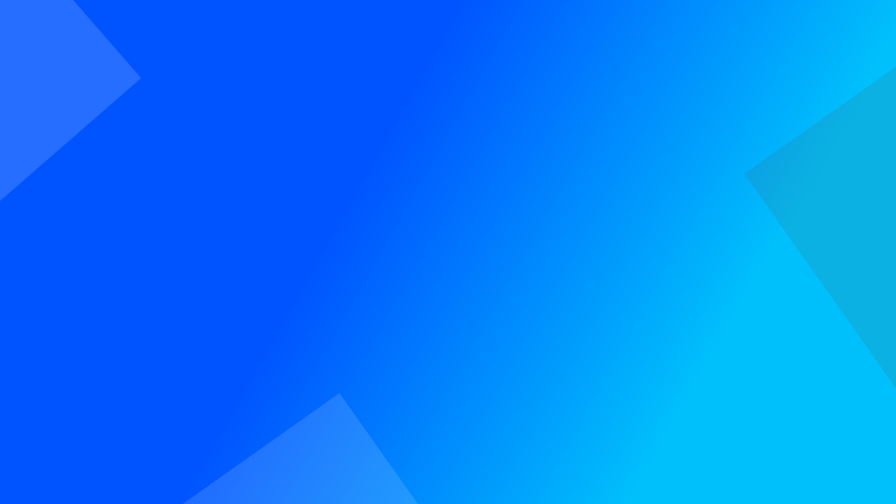
Reproduce this background procedurally as a Shadertoy shader.

```glsl
// A diagonal blue-to-cyan gradient with three translucent square corners that
// reach in from the canvas borders. Each corner is the distance field of a
// rotated quadrant, blended as a flat tint. Lengths are in canvas heights.

const vec3 DEEP_BLUE = vec3(0.0, 0.329, 1.0);
const vec3 CYAN = vec3(0.0, 0.753, 0.984);
const vec3 WHITE = vec3(1.0);
const vec3 GREY = vec3(0.32);

// Gradient runs from the top left towards the bottom right
const vec2 GRADIENT_SLOPE = vec2(1.0, 0.5625);
const float GRADIENT_START = 0.914;
const float GRADIENT_END = 1.817;

// Corner tips, and the angle in degrees of each corner's first side
const vec2 TOP_TIP = vec2(0.280, 0.845);
const vec2 BOTTOM_TIP = vec2(0.6736, 0.2199);
const vec2 RIGHT_TIP = vec2(1.4769, 0.6551);
const float TOP_ANGLE = 131.05;
const float BOTTOM_ANGLE = 215.25;
const float RIGHT_ANGLE = -54.75;

const float TOP_OPACITY = 0.15;
const float BOTTOM_OPACITY = 0.13;
const float RIGHT_OPACITY = 0.14;

// Smooth coverage of the quadrant between a side and its left-hand normal
float cornerMask(vec2 p, vec2 tip, float angle) {
    float a = radians(angle);
    vec2 side = vec2(cos(a), sin(a));
    vec2 normal = vec2(-side.y, side.x);
    vec2 q = p - tip;
    float inside = min(dot(q, side), dot(q, normal));
    return clamp(inside * iResolution.y + 0.5, 0.0, 1.0);
}

void mainImage(out vec4 fragColor, in vec2 fragCoord) {
    vec2 p = fragCoord / iResolution.y;

    // Background gradient, flat beyond both stops
    float along = dot(vec2(p.x, 1.0 - p.y), GRADIENT_SLOPE);
    float blend = (along - GRADIENT_START) / (GRADIENT_END - GRADIENT_START);
    vec3 color = mix(DEEP_BLUE, CYAN, clamp(blend, 0.0, 1.0));

    // Translucent corners
    color = mix(color, WHITE, TOP_OPACITY * cornerMask(p, TOP_TIP, TOP_ANGLE));
    color = mix(color, WHITE, BOTTOM_OPACITY * cornerMask(p, BOTTOM_TIP, BOTTOM_ANGLE));
    color = mix(color, GREY, RIGHT_OPACITY * cornerMask(p, RIGHT_TIP, RIGHT_ANGLE));

    fragColor = vec4(color, 1.0);
}
```
